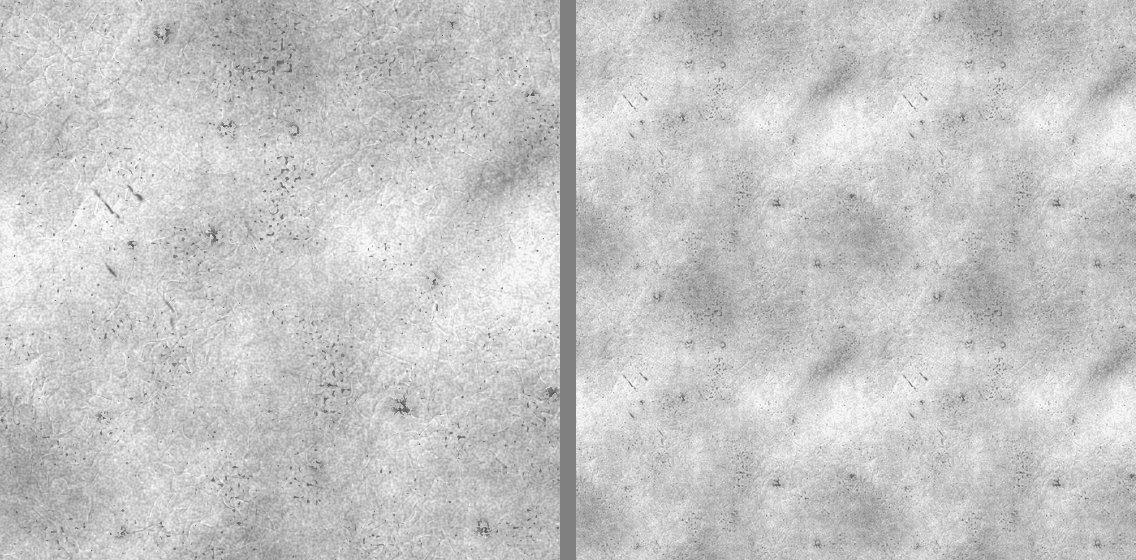
Left, the tile; right, the same tile 2 across and 2 down.
Give the GLSL for this texture, as a WebGL 1 fragment shader.

```glsl
precision highp float;
// Draws a seamless sheet of worn pale grey plaster with folds, scratches, cracks and stains.
uniform vec2 u_resolution;
const float TAU = 6.2831853;
const float BASE_TONE = 0.79;
const float STAIN_TONE = 0.32;

vec2 hash2(vec2 cell, float seed) {
  vec3 q = fract(cell.xyx * vec3(0.1031, 0.1030, 0.0973) + seed * 0.137);
  q += dot(q, q.yzx + 33.33);
  return fract((q.xx + q.yz) * q.zy);
}

vec2 rotate(vec2 v, float angle) {
  float c = cos(angle), s = sin(angle);
  return vec2(c * v.x + s * v.y, c * v.y - s * v.x);
}

float corner(vec2 cell, vec2 offset, vec2 repeats, float seed) {
  float angle = TAU * hash2(mod(cell, repeats), seed).x;
  return dot(vec2(cos(angle), sin(angle)), offset);
}

// Gradient noise that wraps after a whole number of repeats
float noise(vec2 uv, vec2 repeats, float seed) {
  vec2 p = uv * repeats, i = floor(p), f = p - i, e = vec2(1.0, 0.0);
  vec2 u = f * f * f * (f * (f * 6.0 - 15.0) + 10.0);
  float low = mix(corner(i, f, repeats, seed), corner(i + e, f - e, repeats, seed), u.x);
  float high = mix(corner(i + e.yx, f - e.yx, repeats, seed),
                   corner(i + e.xx, f - e.xx, repeats, seed), u.x);
  return mix(low, high, u.y);
}

vec2 noise2(vec2 uv, float repeats, float seed) {
  return vec2(noise(uv, vec2(repeats), seed), noise(uv, vec2(repeats), seed + 1.0));
}

float fbm(vec2 uv, float repeats, float seed) {
  float total = 0.0, gain = 1.0;
  for (int k = 0; k < 4; k++) {
    total += gain * noise(uv, vec2(repeats), seed + float(k));
    repeats *= 2.0;
    gain *= 0.58;
  }
  return total;
}

vec2 neighbour(int k) {
  return vec2(mod(float(k), 3.0), floor((float(k) + 0.5) / 3.0)) - 1.0;
}

// Scattered bent strokes; relief adds an opposite shade along one side
float strokes(vec2 uv, float cells, float seed, float reach, float width,
              float bend, float density, float relief) {
  vec2 p = uv * cells;
  float total = 0.0, w = max(width, 0.7 / u_resolution.y) * cells;
  for (int k = 0; k < 9; k++) {
    vec2 cell = floor(p) + neighbour(k), id = mod(cell, cells);
    vec2 style = hash2(id, seed + 3.0), choice = hash2(id, seed + 7.0);
    vec2 q = rotate(p - cell - hash2(id, seed), TAU * style.x);
    q.y += bend * (choice.y - 0.5) * q.x * q.x;
    float halfLength = reach * (0.4 + 0.6 * style.y);
    float taper = 1.0 - smoothstep(0.3 * halfLength, halfLength, abs(q.x));
    float t = q.y / w, side = t - 1.6;
    total += step(choice.x, density) * taper * (exp(-t * t) - relief * exp(-side * side));
  }
  return total;
}

// Scattered soft dots of random size, radius in cell units
float dots(vec2 uv, float cells, float seed, float radius, float density) {
  vec2 p = uv * cells;
  float total = 0.0;
  for (int k = 0; k < 9; k++) {
    vec2 cell = floor(p) + neighbour(k), id = mod(cell, cells);
    vec2 choice = hash2(id, seed + 5.0);
    float r = radius * (0.35 + 0.65 * choice.y);
    float d = length(p - cell - hash2(id, seed));
    total = max(total, step(choice.x, density) * (1.0 - smoothstep(0.1 * r, r, d)));
  }
  return total;
}

float smudge(vec2 uv, vec2 centre, vec2 size, float angle) {
  vec2 q = rotate(fract(uv - centre + 0.5) - 0.5, angle) / size;
  return exp(-dot(q, q));
}

// Thin winding folds, lit from one side
float folds(vec2 uv, float repeats, float seed) {
  float lit = abs(noise(uv, vec2(repeats), seed));
  float shaded = abs(noise(uv + vec2(0.0022, -0.0026), vec2(repeats), seed));
  return exp(-11.0 * lit) - exp(-11.0 * shaded);
}

void main() {
  vec2 uv = gl_FragCoord.xy / u_resolution;
  vec2 jitter = noise2(uv, 46.0, 13.0);
  vec2 bent = uv + 0.018 * noise2(uv, 9.0, 11.0) + 0.007 * jitter;
  float clouds = fbm(uv, 3.0, 21.0);
  float patches = smoothstep(-0.25, 0.3, noise(uv, vec2(5.0), 31.0));
  float fine = noise(uv, vec2(88.0), 41.0), grain = noise(uv, vec2(215.0), 42.0);

  // Broad light, mottling and grain
  float tone = BASE_TONE + 0.045 * cos(TAU * (uv.y - 0.57)) + 0.165 * clouds;
  tone += 0.07 * noise(bent, vec2(34.0), 43.0) + 0.08 * fine + 0.15 * grain;

  // Lit folds, creases and dark scratches
  tone += (0.04 + 0.06 * patches) * (folds(bent, 14.0, 51.0) + folds(bent, 31.0, 52.0));
  tone += 0.06 * strokes(bent, 14.0, 61.0, 0.85, 0.0016, 1.6, 0.7, 0.9);
  tone += (0.04 + 0.06 * patches) * strokes(bent, 30.0, 71.0, 0.8, 0.0014, 1.8, 0.8, 0.8);
  tone -= 0.08 * strokes(uv + 0.002 * jitter, 6.0, 81.0, 0.85, 0.0012, 0.7, 0.5, 0.0);
  tone -= 0.08 * strokes(bent, 19.0, 91.0, 0.8, 0.0012, 1.5, 0.45, 0.0);

  // Smudge, ragged stains and broken cracks
  tone -= smudge(bent, vec2(0.9, 0.69), vec2(0.11, 0.045), 0.7) * (0.14 + 0.25 * fine);
  float ragged = smoothstep(-0.1, 0.3, fine + 0.8 * grain);
  float stain = dots(bent, 7.0, 101.0, 0.24, 0.3) * ragged;
  float region = 0.1 + 0.9 * smudge(uv, vec2(0.24, 0.58), vec2(0.16, 0.2), 0.0);
  float crack = region * strokes(bent, 9.0, 111.0, 0.7, 0.003, 1.6, 0.5, 0.0);
  crack *= smoothstep(-0.25, 0.1, noise(uv, vec2(36.0), 112.0) + 0.6 * fine);

  // Clustered dark chips, specks and white flecks
  float cluster = noise(bent, vec2(11.0), 121.0) - 0.3 * clouds;
  float chips = smoothstep(0.4, 0.62, noise(uv, vec2(130.0), 122.0) + 0.4 * cluster);
  float specks = dots(uv + 0.003 * jitter, 50.0, 131.0, 0.17, 0.1);
  float dark = max(max(stain, 0.65 * chips), max(0.8 * specks, min(crack, 0.85)));
  tone += 0.13 * dots(bent, 64.0, 141.0, 0.24, 0.25);
  tone = mix(tone, STAIN_TONE + 0.2 * fine, clamp(dark, 0.0, 1.0));
  gl_FragColor = vec4(vec3(clamp(tone, 0.15, 0.97)), 1.0);
}
```
